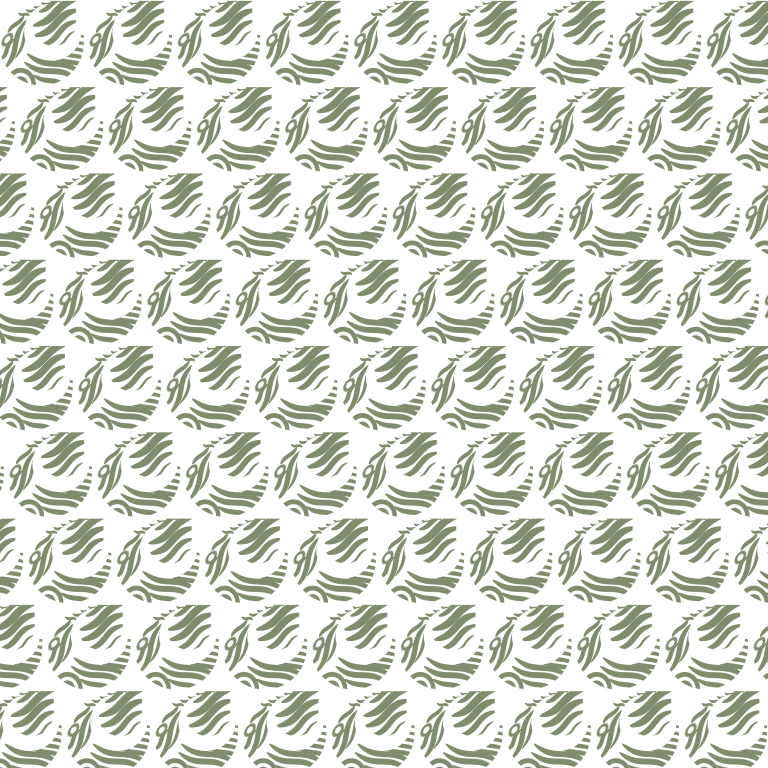
Write a Shadertoy shader that draws this pattern.

```glsl
// Sage zebra-striped petals in rows, each row stepping sideways by a fixed shift.
// A petal is a disc with one square corner: a striped crescent around a striped
// inner leaf. Stripes are tapered S-curves, clipped by the petal outlines.

// Disc whose upper right quadrant is squared off (y points down)
float petal(vec2 p, vec2 centre, float radius) {
    vec2 q = p - centre;
    float d = (q.x > 0.0 && q.y < 0.0) ? max(q.x, -q.y) : length(q);
    return d - radius;
}

// Tapered stripe from a to b, swaying once to each side of the chord
float stripe(vec2 p, vec2 a, vec2 b, float sway, float halfWidth) {
    float len = distance(a, b);
    vec2 dir = (b - a) / len;
    float along = dot(p - a, dir);
    float t = clamp(along / len, 0.0, 1.0);
    float across = dot(p - a, vec2(-dir.y, dir.x)) - sway * sin(6.2832 * t);
    return length(vec2(along - t * len, across)) - halfWidth * sqrt(4.0 * t * (1.0 - t));
}

float leafStripes(vec2 p) {
    float d = stripe(p, vec2(0.45, 0.14), vec2(0.72, -0.02), 0.012, 0.030);
    d = min(d, stripe(p, vec2(0.38, 0.30), vec2(0.92, -0.02), 0.030, 0.048));
    d = min(d, stripe(p, vec2(0.39, 0.42), vec2(0.92, 0.11), 0.032, 0.046));
    d = min(d, stripe(p, vec2(0.46, 0.53), vec2(0.90, 0.24), 0.028, 0.036));
    return min(d, stripe(p, vec2(0.66, 0.54), vec2(0.87, 0.36), 0.012, 0.014));
}

float sideStripes(vec2 p) {
    // Long wavy stripes following the left edge
    float d = stripe(p, vec2(0.05, 0.80), vec2(0.31, 0.23), 0.026, 0.032);
    d = min(d, stripe(p, vec2(0.17, 0.68), vec2(0.39, 0.18), 0.020, 0.020));
    d = min(d, stripe(p, vec2(-0.01, 0.70), vec2(0.17, 0.45), 0.018, 0.026));
    // Small hooked loop
    vec2 q = p - vec2(0.085, 0.46);
    q = vec2(q.x * 0.8 + q.y * 0.6, q.y * 0.8 - q.x * 0.6);
    d = min(d, abs(length(q * vec2(1.0, 0.55)) - 0.038) - 0.012);
    d = min(d, stripe(p, vec2(0.09, 0.38), vec2(0.28, 0.18), -0.010, 0.024));
    // Short bars crossing the narrow upper end
    for (int i = 0; i < 5; i++) {
        vec2 start = mix(vec2(0.21, 0.15), vec2(0.57, -0.01), float(i) / 4.0);
        d = min(d, stripe(p, start, start + vec2(0.14, 0.035), 0.010, 0.018));
    }
    return d;
}

float lowerStripes(vec2 p) {
    // Nested arch
    float r = length((p - vec2(0.24, 0.98)) * vec2(1.1, 1.0));
    float d = min(abs(r - 0.165) - 0.028, r - 0.095);
    // Long sweeping stripes
    d = min(d, stripe(p, vec2(0.31, 0.62), vec2(0.95, 0.86), 0.034, 0.036));
    d = min(d, stripe(p, vec2(0.28, 0.72), vec2(0.90, 0.93), 0.032, 0.036));
    d = min(d, stripe(p, vec2(0.38, 0.87), vec2(0.78, 1.00), 0.015, 0.030));
    // Fan climbing the right edge
    for (int i = 0; i < 5; i++) {
        float k = float(i) / 4.0;
        vec2 start = mix(vec2(0.60, 0.66), vec2(0.89, 0.38), k);
        vec2 end = mix(vec2(1.03, 0.78), vec2(1.01, 0.46), k);
        d = min(d, stripe(p, start, end, 0.010, mix(0.028, 0.016, k)));
    }
    return d;
}

float motif(vec2 p) {
    float crescent = max(petal(p, vec2(0.48, 0.50), 0.49), -petal(p, vec2(0.61, 0.37), 0.33));
    float band = max(crescent, min(sideStripes(p), lowerStripes(p)));
    float leaf = max(petal(p, vec2(0.62, 0.27), 0.26), leafStripes(p));
    return min(band, leaf);
}

void mainImage(out vec4 fragColor, in vec2 fragCoord) {
    // One unit is the height of a row; rows count downward from the top
    float rows = 8.9;
    float pixel = rows / iResolution.y;
    vec2 p = vec2(fragCoord.x, iResolution.y - fragCoord.y) * pixel;
    float row = floor(p.y);
    p = vec2(mod(p.x - row * 0.2235, 1.022), p.y - row);

    float ink = 1.0 - smoothstep(-0.7 * pixel, 0.7 * pixel, motif(p));
    fragColor = vec4(mix(vec3(1.0), vec3(0.50, 0.55, 0.43), ink), 1.0);
}
```
